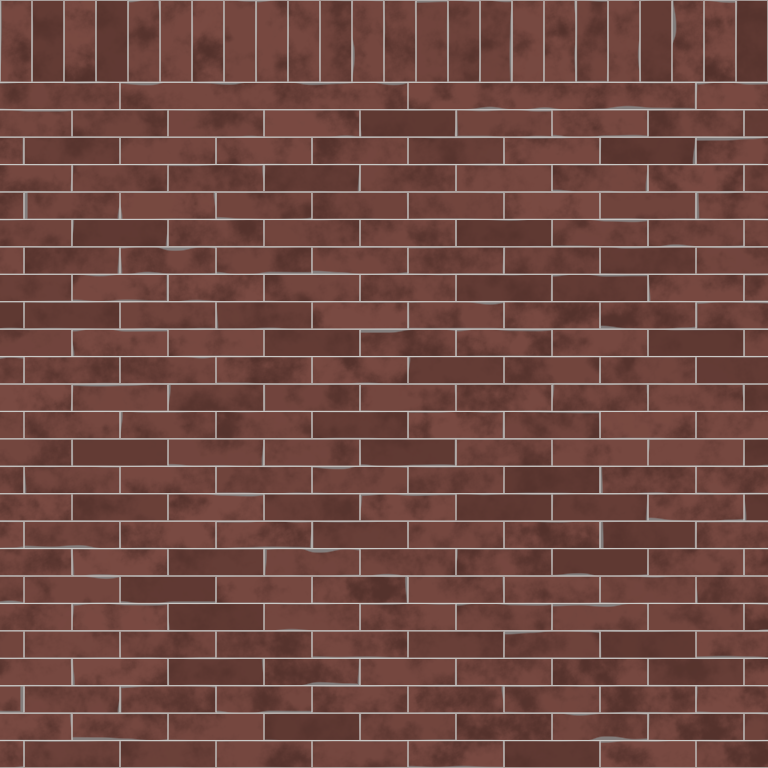
This texture is drawn by a WebGL 1 fragment shader. Its source:

```glsl
precision highp float;
// Red brick wall: running bond, one course of long bricks and an upright course on top.

uniform vec2 u_resolution;

const float COURSES = 28.0;
const float LONG_COURSE = 24.0;
const float UPRIGHT_COURSE = 25.0;
const float JOINT_HALF_WIDTH = 0.0008;

const vec3 BRICK_LIGHT = vec3(0.476, 0.290, 0.258);
const vec3 BRICK_DARK = vec3(0.372, 0.222, 0.196);
const vec3 STAIN = vec3(0.275, 0.160, 0.140);
const vec3 JOINT = vec3(0.790, 0.780, 0.770);
const vec3 CHIP = vec3(0.530, 0.530, 0.530);

float hash(vec2 p) {
  return fract(sin(dot(p, vec2(127.1, 311.7))) * 43758.5453);
}

float noise(vec2 p) {
  vec2 i = floor(p);
  vec2 f = fract(p);
  f = f * f * (3.0 - 2.0 * f);
  float low = mix(hash(i), hash(i + vec2(1.0, 0.0)), f.x);
  float high = mix(hash(i + vec2(0.0, 1.0)), hash(i + vec2(1.0, 1.0)), f.x);
  return mix(low, high, f.y);
}

float fbm(vec2 p) {
  float sum = 0.0;
  float weight = 0.5;
  for (int i = 0; i < 5; i++) {
    sum += weight * noise(p);
    p = mat2(1.6, 1.2, -1.2, 1.6) * p + 7.3;
    weight *= 0.55;
  }
  return sum;
}

// Coverage of the region where the signed value is positive, softened.
float cover(float inside, float softness) {
  return clamp(inside / softness + 0.5, 0.0, 1.0);
}

// Depth of wear along one brick edge; only a few edges are badly worn.
float chipDepth(float along, vec2 id, float side) {
  float seed = hash(id + side * 17.3);
  float damage = 0.0048 * pow(seed, 6.0);
  float profile = noise(vec2(along * 28.0, seed * 91.0));
  return JOINT_HALF_WIDTH - 0.0003 + damage * smoothstep(0.25, 0.95, profile)
       + 0.0012 * (profile - 0.5);
}

// Largest amount by which the point lies within the wear of the four edges.
float chipInside(vec2 local, vec2 size, vec2 id) {
  vec2 far = size - local;
  float left = chipDepth(local.y, id, 1.0) - local.x;
  float right = chipDepth(local.y, id, 2.0) - far.x;
  float bottom = chipDepth(local.x, id, 3.0) - local.y;
  float top = chipDepth(local.x, id, 4.0) - far.y;
  return max(max(left, right), max(bottom, top));
}

// Brick face: individual tone with smoky stains.
vec3 brickColor(vec2 local, vec2 id) {
  float tone = hash(id + 5.7);
  float darkness = 0.4 * tone + 0.6 * smoothstep(0.7, 0.95, tone);
  vec2 offset = 40.0 * vec2(hash(id + 2.1), hash(id + 8.4));
  float smoke = fbm(local * 36.0 + offset);
  float cloud = noise(local * 16.0 + offset.yx);
  vec3 color = mix(BRICK_LIGHT, BRICK_DARK, darkness);
  float stain = smoothstep(0.36, 0.95, smoke + 0.3 * (cloud - 0.5));
  return mix(color, STAIN, 0.75 * stain * (1.0 - 0.5 * darkness));
}

void main() {
  vec2 uv = gl_FragCoord.xy / u_resolution;
  float pixel = 1.0 / min(u_resolution.x, u_resolution.y);

  // Course layout: brick size and sideways shift in bricks
  float row = min(floor(uv.y * COURSES), UPRIGHT_COURSE);
  vec2 size = vec2(1.0 / 8.0, 1.0 / COURSES);
  float shift = 0.25 + 0.5 * mod(row, 2.0);
  if (row == LONG_COURSE) {
    size.x = 3.0 / 8.0;
    shift = 5.0 / 12.0;
  } else if (row == UPRIGHT_COURSE) {
    size = vec2(1.0 / 24.0, 3.0 / COURSES);
    shift = 0.0;
  }
  float column = floor(uv.x / size.x - shift);
  vec2 id = vec2(column, row);
  vec2 local = uv - vec2((column + shift) * size.x, row / COURSES);

  // Brick, worn edge, then joint
  vec2 edge = min(local, size - local);
  float joint = cover(JOINT_HALF_WIDTH - min(edge.x, edge.y), pixel);
  float chip = cover(chipInside(local, size, id), max(pixel, 0.002));
  vec3 color = brickColor(local, id);
  color = mix(color, CHIP, 0.85 * chip);
  color = mix(color, JOINT, joint);
  gl_FragColor = vec4(color, 1.0);
}
```
